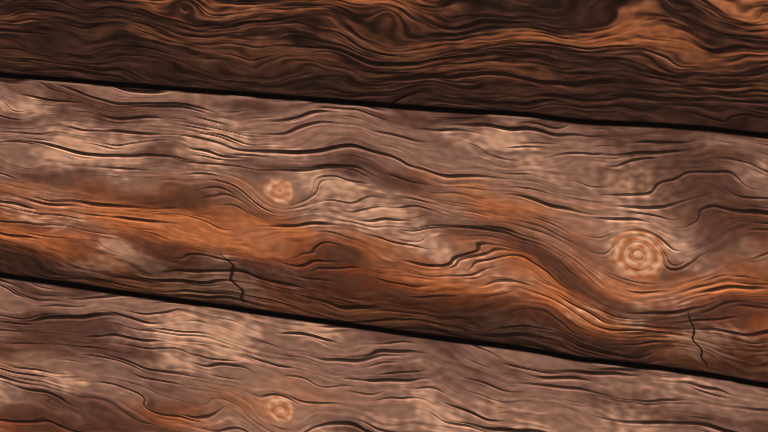
A WebGL 1 fragment shader for this texture:

```glsl
precision highp float;
// Stacked, stained logs with carved grain, knots and dark seams between them.
// Two sloping seams define a repeating across-log coordinate; a warped grain
// field, bent into rings at the knots, drives gouges, fibres and relief.

uniform vec2 u_resolution;

#define SEAM_LOW vec2(0.363, -0.143)
#define SEAM_HIGH vec2(0.826, -0.078)
#define SEAM_WIDTH 0.007
#define LOG_WIDTH 0.52
#define RINGS 19.0
#define EMBOSS 0.42
#define NIGHT vec3(0.11, 0.07, 0.055)
#define UMBER vec3(0.29, 0.18, 0.14)
#define RUSSET vec3(0.44, 0.22, 0.13)
#define TAN vec3(0.67, 0.38, 0.22)
#define DUSTY vec3(0.53, 0.39, 0.33)
#define PALE vec3(0.80, 0.59, 0.46)

vec2 gradient(vec2 cell) {
  float angle = 6.2832 * fract(sin(dot(cell, vec2(127.1, 311.7))) * 43758.5);
  return vec2(cos(angle), sin(angle));
}

// Gradient noise, roughly -1 to 1
float gnoise(vec2 p) {
  vec2 i = floor(p), f = fract(p);
  vec2 u = f * f * f * (f * (f * 6.0 - 15.0) + 10.0);
  vec2 e = vec2(1.0, 0.0);
  float low = mix(dot(gradient(i), f), dot(gradient(i + e), f - e), u.x);
  float high = mix(dot(gradient(i + e.yx), f - e.yx),
                   dot(gradient(i + e.xx), f - e.xx), u.x);
  return 1.6 * mix(low, high, u.y);
}

// Knot centre (along, across) and radius; the top log has its own pair
vec3 knot(float index, float id) {
  if (id > 0.5) return vec3(0.43 + 0.47 * index, 0.20, 0.05);
  return mix(vec3(0.648, 0.296, 0.036), vec3(1.477, 0.240, 0.068), index);
}

// Distance from a knot centre, slightly stretched along the log
float knotDistance(vec2 p, vec3 k) {
  return length((p - k.xy) * vec2(0.85, 1.0));
}

// Level sets of this field are the grain lines
float grainField(vec2 p, float id) {
  vec2 s = p + id * vec2(7.3, 3.1);
  float field = p.y + 0.035 * gnoise(s * vec2(2.0, 5.0))
              + 0.028 * gnoise(s * vec2(4.5, 11.0))
              + 0.007 * gnoise(s * vec2(13.0, 30.0));
  for (int i = 0; i < 2; i++) {
    vec3 k = knot(float(i), id);
    float r = knotDistance(p, k);
    float bend = exp(-r * r / (2.5 * k.z * k.z)) * mix(1.0, 0.6, step(0.5, id));
    field = mix(field, k.y + 1.2 * r, bend);
  }
  return field;
}

float fibres(float x, float field, float id) {
  return 0.75 * gnoise(vec2(x * 8.0 + id * 9.0, field * 85.0))
       + 0.45 * gnoise(vec2(x * 24.0 - id * 5.0, field * 170.0));
}

// Short gouges along the grain: few deep ones, then finer scratches
float gouges(float x, float field, float steepness, float id) {
  float depth = 0.0;
  for (int i = 0; i < 3; i++) {
    float layer = float(i);
    float rings = RINGS * (1.0 + 0.8 * layer);
    float cell = floor(field * rings);
    float strength = smoothstep(0.0, 0.6, gnoise(
        vec2(x * (3.0 + 2.0 * layer) + id * 3.0, cell * 5.37 + layer * 17.3)));
    float d = abs(fract(field * rings) - 0.5) / (rings * steepness);
    float width = strength * (0.0055 - 0.0016 * layer);
    float line = 1.0 - smoothstep(0.4 * width, width + 0.0012, d);
    depth = max(depth, strength * line * (1.0 - 0.2 * layer));
  }
  return depth;
}

void main() {
  // Log coordinates: id per log, t from its lower seam to its upper one
  vec2 uv = gl_FragCoord.xy / u_resolution.y;
  float low = SEAM_LOW.x + SEAM_LOW.y * uv.x;
  float span = max(SEAM_HIGH.x + SEAM_HIGH.y * uv.x - low, 0.1);
  float v = (uv.y - low) / span + 0.008 * gnoise(vec2(uv.x * 5.0, 3.5));
  float id = floor(v), t = fract(v);
  float topLog = step(0.5, id);
  vec2 p = vec2(uv.x, t * LOG_WIDTH);

  // Grain here and a little way towards the light
  vec2 toLight = vec2(-0.001, 0.0045);
  float field = grainField(p, id);
  float lightField = grainField(p + toLight, id);
  float alongField = grainField(p + toLight.yx, id);
  float steepness = max(length(vec2(lightField, alongField) - field) / 0.0046, 0.3);
  float fibre = fibres(p.x, field, id);
  float gouge = gouges(p.x, field, steepness, id);
  float slope = gouges(p.x + toLight.x, lightField, steepness, id) - gouge
              + 0.4 * (fibre - fibres(p.x + toLight.x, lightField, id));

  // Stain and weathering
  float grit = gnoise(p * vec2(45.0, 75.0) + id * 8.3);
  float band = gnoise(vec2(p.x * 2.2 + id * 5.0, field * 13.0));
  float blotch = gnoise(p * vec2(3.0, 7.0) + id * 4.7)
               + 0.5 * gnoise(p * vec2(9.0, 17.0) + id * 2.3);
  vec3 color = mix(RUSSET, TAN, smoothstep(-0.5, 0.6, band + 0.5 * fibre));
  float dust = smoothstep(0.15, 0.7, t + 0.35 * blotch - 0.12 * id);
  color = mix(color, DUSTY, dust * mix(0.85, 0.2, topLog));
  float worn = smoothstep(0.3, 0.95, blotch + 0.35 * fibre + 0.25 * t + 0.2 * grit);
  color = mix(color, PALE, worn * mix(0.75, 0.15, topLog));
  float stain = smoothstep(0.05, 0.7, 0.45 * fibre - band - 0.4 * blotch);
  color = mix(color, UMBER, 0.8 * stain);

  // Rounded underside, deeper on the top log with stained streaks
  float lit = smoothstep(0.0, mix(0.25, 0.62, topLog), t + 0.07 * band);
  lit *= mix(1.0, smoothstep(-0.5, 0.6, band + 0.8 * fibre + 0.3 * blotch), topLog);
  color = mix(mix(NIGHT, UMBER, 0.5 + 0.5 * fibre), color, lit);

  // Knot faces, the pale wood around them and a bleached patch above the big one
  float core = 0.0;
  for (int i = 0; i < 2; i++) {
    vec3 k = knot(float(i), id);
    float r = knotDistance(p, k) + 0.004 * gnoise(p * 55.0) + 0.002 * grit;
    float face = (1.0 - topLog) * (1.0 - smoothstep(0.7, 0.95, r / k.z));
    float halo = (1.0 - topLog) * exp(-r * r / (3.0 * k.z * k.z));
    float above = knotDistance(p, k + vec3(-0.02, 2.1 * k.z, 0.0)) / k.z;
    float bleach = (1.0 - topLog) * exp(-above * above) * float(i);
    color = mix(color, PALE, 0.25 * halo + bleach * (0.45 + 0.35 * grit));
    float ring = 0.55 + 0.3 * sin(r * 330.0) + 0.5 * grit;
    color = mix(color, mix(TAN, PALE, ring), face);
    core = max(core, face);
  }

  // Carved relief lit from above
  color *= 1.0 + EMBOSS * clamp(slope, -0.8, 0.9) * (1.0 - 0.5 * core);
  color *= 1.0 + 0.09 * grit;
  color = mix(color, NIGHT, 0.85 * gouge * (1.0 - 0.8 * core));

  // Drying cracks across the middle log
  for (int i = 0; i < 2; i++) {
    float side = float(i);
    float x = 0.57 + 1.07 * side - 0.2 * t + 0.02 * gnoise(vec2(t * 18.0, side));
    float crack = 1.0 - smoothstep(0.001, 0.007 - 0.003 * side, abs(p.x - x));
    crack *= smoothstep(0.02, 0.05, t) * (1.0 - smoothstep(0.2, 0.27, t));
    color = mix(color, NIGHT, 0.8 * crack * step(abs(id), 0.5));
  }

  // Seams with a few wet glints below them
  float gap = min(t, 1.0 - t) * span;
  float seam = 1.0 - smoothstep(0.5 * SEAM_WIDTH, 1.4 * SEAM_WIDTH, gap);
  color = mix(color, NIGHT * 0.4, seam);
  float glint = smoothstep(0.35, 0.7, gnoise(vec2(uv.x * 9.0, id * 3.7 + 0.4)));
  glint *= 1.0 - smoothstep(0.001, 0.004, abs((1.0 - t) * span - SEAM_WIDTH));
  gl_FragColor = vec4(mix(color, PALE, 0.5 * glint), 1.0);
}
```
